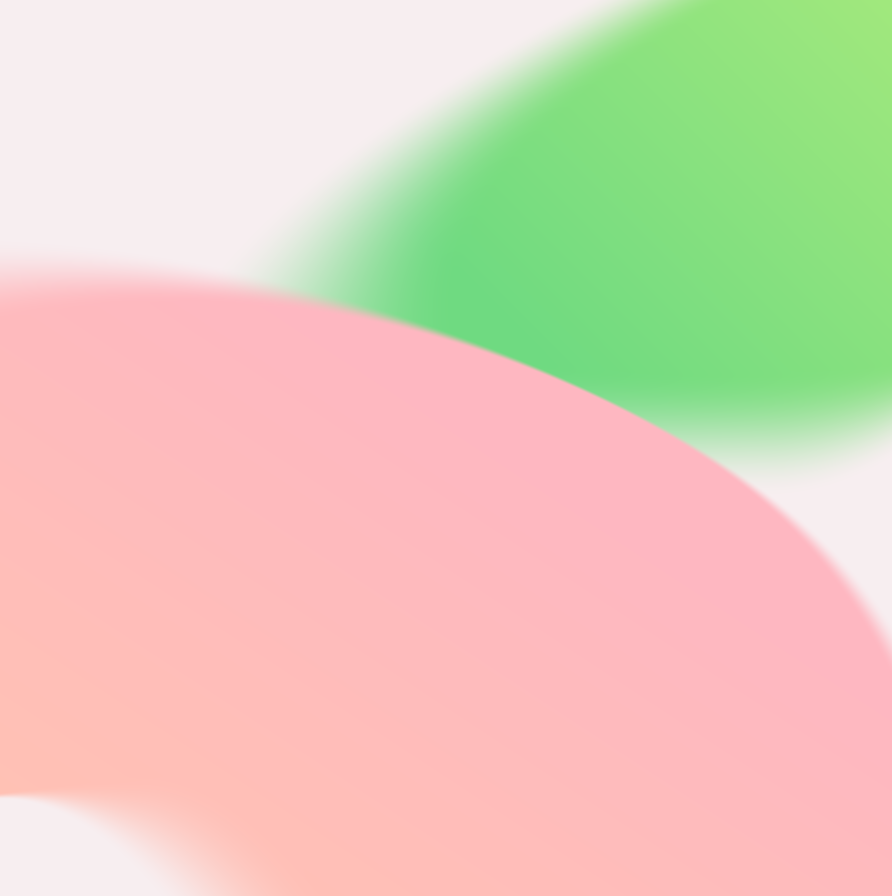
A Shadertoy shader for this background:

```glsl
const vec3 PAPER = vec3(0.969, 0.933, 0.941);
const vec3 GREEN_DEEP = vec3(0.435, 0.855, 0.505);
const vec3 GREEN_LIME = vec3(0.630, 0.910, 0.490);
const vec3 PINK_PEACH = vec3(1.000, 0.757, 0.706);
const vec3 PINK_ROSE = vec3(0.996, 0.718, 0.757);

// Curve coefficients: constant, linear, quadratic
const vec3 LEAF_SIDE_CLEAR = vec3(0.655, -1.90, 1.70);
const vec3 LEAF_SIDE_SOLID = vec3(0.816, -1.80, 2.68);
const vec3 ARCH_CLEAR = vec3(0.264, 0.06, 0.30);
const vec3 ARCH_SOLID = vec3(0.358, -0.20, 0.49);
const vec3 HOLLOW_CLEAR = vec3(0.892, 0.00, 3.50);

// Extra drop of the arch at the right end
const float SHOULDER_POWER = 12.0;
const float SHOULDER_CLEAR = 0.070;
const float SHOULDER_SOLID = 0.107;

// Gradient axes
const vec2 LEAF_ORIGIN = vec2(0.535, 0.326);
const float LEAF_SPAN = 0.79;
const vec2 ARCH_AXIS = vec2(0.55, -0.84);
const float ARCH_START = -0.75;
const float ARCH_SPAN = 0.65;

float parabola(vec3 c, float t) {
    return c.x + t * (c.y + t * c.z);
}

float squarePast(float t, float start) {
    float d = max(t - start, 0.0);
    return d * d;
}

// Coverage of the green leaf: soft left side times soft lower side
float leafMask(vec2 p) {
    float side = smoothstep(parabola(LEAF_SIDE_CLEAR, p.y),
                            parabola(LEAF_SIDE_SOLID, p.y), p.x);
    float solid = 0.416 - 0.3 * (p.x - 0.8) * (p.x - 0.8);
    float clear = 0.557 - 2.2 * squarePast(p.x, 0.86);
    return side * (1.0 - smoothstep(solid, clear, p.y));
}

// Coverage of the pink arch, with a hollow in the lower left
float archMask(vec2 p) {
    float shoulder = pow(p.x, SHOULDER_POWER);
    float clear = parabola(ARCH_CLEAR, p.x) + SHOULDER_CLEAR * shoulder;
    float solid = parabola(ARCH_SOLID, p.x) + SHOULDER_SOLID * shoulder;
    float top = smoothstep(clear, solid, p.y);

    float rim = 0.885 - 0.12 * p.x + 3.75 * squarePast(p.x, 0.16);
    float hollow = smoothstep(rim, parabola(HOLLOW_CLEAR, p.x), p.y);
    return top * (1.0 - hollow);
}

void mainImage(out vec4 fragColor, in vec2 fragCoord) {
    // Canvas units, measured downward from the top
    vec2 p = fragCoord / iResolution.xy;
    p.y = 1.0 - p.y;

    // Diagonal colour ramps
    float leafRamp = (p.x - LEAF_ORIGIN.x + LEAF_ORIGIN.y - p.y) / LEAF_SPAN;
    float archRamp = (dot(p, ARCH_AXIS) - ARCH_START) / ARCH_SPAN;
    vec3 leaf = mix(GREEN_DEEP, GREEN_LIME, clamp(leafRamp, 0.0, 1.0));
    vec3 arch = mix(PINK_PEACH, PINK_ROSE, clamp(archRamp, 0.0, 1.0));

    // Layers from back to front
    vec3 color = mix(PAPER, leaf, leafMask(p));
    color = mix(color, arch, archMask(p));
    fragColor = vec4(color, 1.0);
}
```
